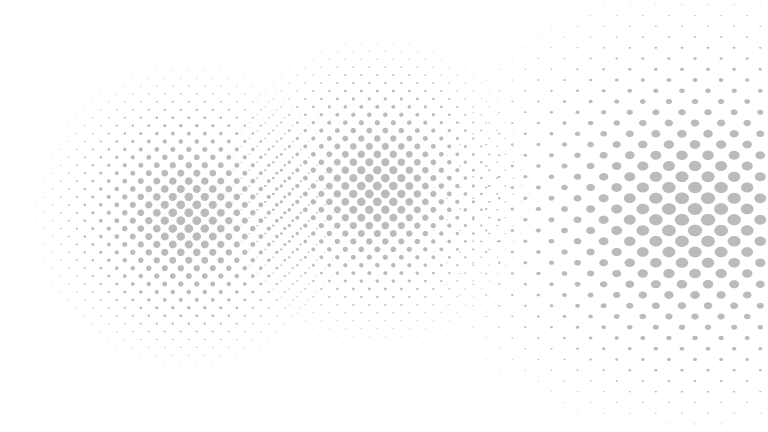
Write a Shadertoy shader that draws this background.

```glsl
// Three soft halftone clusters of grey dots on a white ground.
// Each cluster is a staggered lattice whose dot size falls off as a
// Gaussian of the distance to its centre; the rim is a hard circle.

#define DOT_GREY 0.733      // tone of the dots
#define PEAK_RADIUS 0.54    // largest dot radius, in lattice steps
#define RIM_RADIUS 0.012    // smallest dot radius, in lattice steps
#define FALLOFF 11.5        // Gaussian width, in lattice steps
#define CLUSTER_EXTENT 21.0 // last ring of dots, in lattice steps
#define CENTRE_SHIFT 0.5    // size centre lies this far below the anchor dot
#define SMALL_STEP vec2(0.01852, 0.01833)
#define LARGE_STEP vec2(0.03021, 0.02488)

// Nearest point of the lattice whose integer coordinates have an even sum
vec2 nearestStaggered(vec2 p) {
    vec2 diagonal = floor(0.5 * vec2(p.x + p.y, p.x - p.y) + 0.5);
    return vec2(diagonal.x + diagonal.y, diagonal.x - diagonal.y);
}

// Ink coverage of one cluster; positions are in canvas heights
float halftoneCluster(vec2 uv, vec2 anchor, vec2 latticeStep) {
    vec2 p = (uv - anchor) / latticeStep;
    vec2 cell = nearestStaggered(p);

    // Dot size from the distance of its lattice point to the centre
    float ring = length(cell + vec2(0.0, CENTRE_SHIFT));
    float falloff = ring / FALLOFF;
    float radius = PEAK_RADIUS * exp(-falloff * falloff) + RIM_RADIUS;

    // Dots finer than a pixel fade instead of shrinking
    float pixelsPerStep = 0.5 * (latticeStep.x + latticeStep.y) * iResolution.y;
    float radiusPx = radius * pixelsPerStep;
    float drawnPx = max(radiusPx, 0.6);
    float fade = radiusPx / drawnPx;
    float distancePx = length(p - cell) * pixelsPerStep;
    float disc = clamp(drawnPx - distancePx + 0.5, 0.0, 1.0);

    return disc * fade * fade * step(ring, CLUSTER_EXTENT);
}

void mainImage(out vec4 fragColor, in vec2 fragCoord) {
    vec2 uv = fragCoord / iResolution.y;

    // Left, middle and large right cluster
    float ink = halftoneCluster(uv, vec2(0.4370, 0.5075), SMALL_STEP);
    ink = max(ink, halftoneCluster(uv, vec2(0.8734, 0.5694), SMALL_STEP));
    ink = max(ink, halftoneCluster(uv, vec2(1.6088, 0.5162), LARGE_STEP));

    fragColor = vec4(vec3(mix(1.0, DOT_GREY, ink)), 1.0);
}
```
